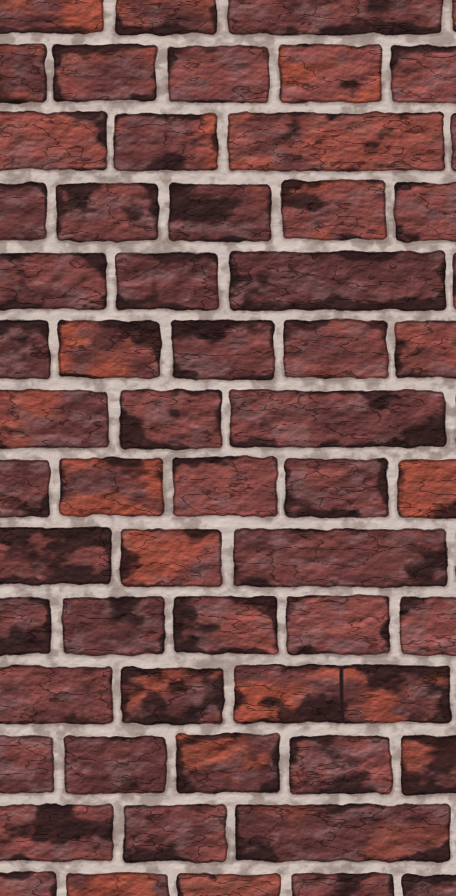
Give the GLSL for this texture, as a WebGL 2 fragment shader.

```glsl
#version 300 es
precision highp float;
// Weathered red brick wall: header courses alternate with header-and-stretcher courses.

uniform vec2 u_resolution;
out vec4 fragColor;

// Layout, in units of canvas height
const float COURSE_PITCH = 0.07715;
const float FIRST_BED = 0.043;
const float HEADER_PITCH = 0.1254;
const float HEADER_START = 0.0612;
const float STRETCHER_START = 0.1276;
const float LEAN = 0.012;
const vec2 MORTAR_WIDTH = vec2(0.0108, 0.0128);
const float CORNER_RADIUS = 0.005;
const float EDGE_ROUGHNESS = 0.006;
const vec2 CRACKED_BRICK = vec2(1.0, 9.0);
const vec2 LIGHT_STEP = vec2(-0.0012, 0.0020);

// Colours
const vec3 MAROON = vec3(0.36, 0.21, 0.205);
const vec3 MAUVE = vec3(0.47, 0.34, 0.34);
const vec3 RED = vec3(0.53, 0.29, 0.27);
const vec3 EMBER = vec3(0.60, 0.29, 0.22);
const vec3 SOOT = vec3(0.17, 0.11, 0.11);
const vec3 MORTAR = vec3(0.79, 0.73, 0.70);
const vec3 MORTAR_SHADE = vec3(0.58, 0.51, 0.48);

float hash(vec2 p) {
  return fract(sin(dot(p, vec2(127.1, 311.7))) * 43758.5453);
}

float noise(vec2 p) {
  vec2 i = floor(p), f = fract(p);
  f = f * f * (3.0 - 2.0 * f);
  return mix(mix(hash(i), hash(i + vec2(1, 0)), f.x),
             mix(hash(i + vec2(0, 1)), hash(i + vec2(1, 1)), f.x), f.y);
}

float fbm(vec2 p) {
  float sum = 0.0, amplitude = 0.533;
  for (int i = 0; i < 4; i++) {
    sum += amplitude * noise(p);
    p = p * 2.03 + 17.3;
    amplitude *= 0.5;
  }
  return sum;
}

float grain(vec2 p) {
  return fbm(p * vec2(45.0, 75.0));
}

float roundedBox(vec2 q, vec2 halfSize, float radius) {
  vec2 e = abs(q) - halfSize + radius;
  return length(max(e, 0.0)) + min(max(e.x, e.y), 0.0) - radius;
}

// Local position from the brick centre, cell size and identity
void layBrick(vec2 p, out vec2 q, out vec2 size, out vec2 id) {
  float depth = 1.0 - p.y;
  float v = (depth - FIRST_BED) / COURSE_PITCH;
  float row = floor(v);
  bool mixedCourse = mod(row, 2.0) > 0.5;
  float start = mixedCourse ? STRETCHER_START : HEADER_START;
  float u = (p.x - start - LEAN * (depth - 0.5)) / HEADER_PITCH;
  float left = floor(u), span = 1.0;
  if (mixedCourse) {
    float group = 3.0 * floor(u / 3.0);
    bool stretcher = u - group > 1.0;
    left = stretcher ? group + 1.0 : group;
    span = stretcher ? 2.0 : 1.0;
  }
  size = vec2(span * HEADER_PITCH, COURSE_PITCH);
  q = vec2((u - left) * HEADER_PITCH - 0.5 * size.x, (0.5 - fract(v)) * COURSE_PITCH);
  id = vec2(left, row);
}

vec3 brickColour(vec2 p, vec2 id, float d, float relief) {
  vec2 shift = id * 7.31;
  float tone = hash(id + 3.7);
  float blotch = fbm(p * vec2(15.0, 24.0) + shift);
  float speck = grain(p + 5.0);
  vec3 c = mix(MAROON, RED, smoothstep(0.28, 0.72, 0.45 * tone + 0.55 * blotch));
  c = mix(c, MAUVE, 0.65 * smoothstep(0.45, 0.68, speck));
  float fired = smoothstep(0.55, 0.95, hash(id + 9.2));
  c = mix(c, EMBER, 0.8 * fired * smoothstep(0.40, 0.62, blotch));
  // Burnt patches gather at the rim
  float rim = smoothstep(-0.014, 0.0, d);
  float burn = fbm(p * vec2(22.0, 32.0) - shift) + 0.17 * rim + 0.12 * (hash(id + 1.4) - 0.5);
  c = mix(c, SOOT, 0.85 * smoothstep(0.60, 0.74, burn));
  // Creases and surface relief
  float crease = abs(fbm(p * vec2(20.0, 55.0) + shift) - 0.5);
  c *= 1.0 - 0.35 * (1.0 - smoothstep(0.0, 0.025, crease));
  c *= 1.0 + 2.0 * relief;
  return c * (1.0 - 0.45 * smoothstep(-0.004, 0.0, d));
}

void main() {
  vec2 p = gl_FragCoord.xy / u_resolution.y;
  float pixel = 1.0 / u_resolution.y;
  vec2 q, size, id;
  layBrick(p, q, size, id);

  // Uneven brick outline
  vec2 jitter = vec2(hash(id), hash(id + 5.1)) - 0.5;
  vec2 halfSize = 0.5 * (size - MORTAR_WIDTH) + 0.0015 * jitter.yx;
  float d = roundedBox(q - 0.003 * jitter, halfSize, CORNER_RADIUS);
  d += EDGE_ROUGHNESS * (fbm(p * 55.0 + id) - 0.5);
  float relief = grain(p) - grain(p + LIGHT_STEP);

  // Sandy mortar, shaded beneath each brick
  float shade = 0.75 * smoothstep(0.42, 0.72, fbm(p * 70.0));
  shade += 0.7 * (1.0 - smoothstep(0.0, 0.005, d)) * (1.0 - smoothstep(-0.03, 0.02, q.y));
  vec3 mortar = mix(MORTAR, MORTAR_SHADE, min(shade, 1.0)) * (1.0 + 0.5 * relief);

  vec3 brick = brickColour(p, id, d, relief);
  float crackLine = abs(q.x + 0.006 * (noise(p * 45.0) - 0.5));
  float cracked = 1.0 - step(0.5, distance(id, CRACKED_BRICK));
  brick = mix(brick, SOOT, cracked * (1.0 - smoothstep(0.0008, 0.0008 + 2.0 * pixel, crackLine)));

  fragColor = vec4(mix(mortar, brick, 1.0 - smoothstep(-pixel, pixel, d)), 1.0);
}
```
